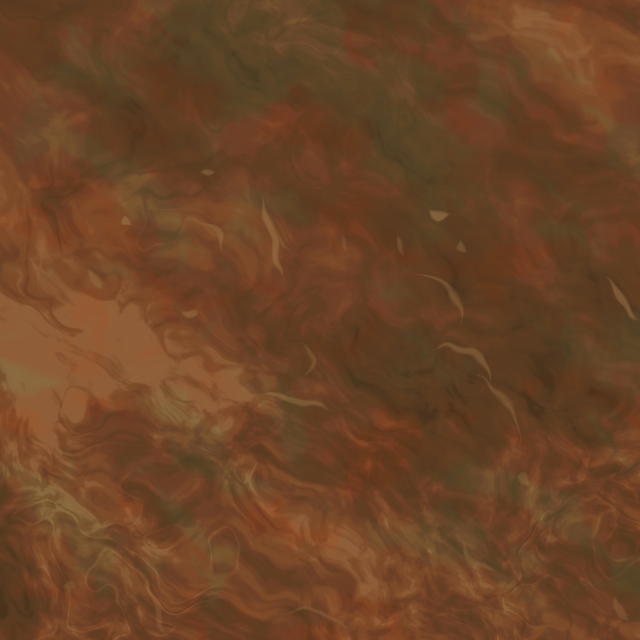
Write a Shadertoy shader that draws this texture.

```glsl
// Weathered rust-brown stone with olive shadows, diagonal grain and pale flecks.

// Colour ramp from shadow to highlight
const vec3 SHADOW = vec3(0.29, 0.20, 0.11);
const vec3 UMBER  = vec3(0.35, 0.23, 0.13);
const vec3 BROWN  = vec3(0.38, 0.24, 0.13);
const vec3 RUST   = vec3(0.43, 0.25, 0.15);
const vec3 ORANGE = vec3(0.49, 0.29, 0.16);
const vec3 SAND   = vec3(0.56, 0.37, 0.22);
const vec3 FLECK  = vec3(0.60, 0.45, 0.27);

// Hue shifts
const vec3 OLIVE_TINT = vec3(0.96, 1.13, 1.14);
const vec3 RED_TINT   = vec3(1.05, 0.95, 0.88);

// Structure
const vec2  GRAIN_DIR     = vec2(0.8, -0.6);
const float GRAIN_STRETCH = 1.7;
const float MEAN_TONE     = 0.45;
const float CLOUD_AMOUNT  = 0.46;
const float GRAIN_AMOUNT  = 0.36;
const float CRACK_DEPTH   = 0.13;
const float WISP_LIFT     = 0.16;
const int   FLECK_COUNT   = 24;

vec2 hash22(vec2 p) {
    vec3 q = fract(p.xyx * vec3(0.1031, 0.1030, 0.0973));
    q += dot(q, q.yzx + 33.33);
    return fract((q.xx + q.yz) * q.zy);
}

float cornerSlope(vec2 cell, vec2 offset) {
    float angle = 6.2832 * hash22(cell).x;
    return dot(vec2(cos(angle), sin(angle)), offset);
}

float gradientNoise(vec2 p) {
    vec2 i = floor(p), f = p - i;
    vec2 u = f * f * f * (f * (f * 6.0 - 15.0) + 10.0);
    vec2 e = vec2(0.0, 1.0);
    float low  = mix(cornerSlope(i, f), cornerSlope(i + e.yx, f - e.yx), u.x);
    float high = mix(cornerSlope(i + e.xy, f - e.xy), cornerSlope(i + e.yy, f - e.yy), u.x);
    return mix(low, high, u.y);
}

float fbm(vec2 p, int octaves) {
    float sum = 0.0, amplitude = 1.0;
    for (int i = 0; i < octaves; i++) {
        sum += amplitude * gradientNoise(p);
        p = mat2(1.6, 1.2, -1.2, 1.6) * p + 7.3;
        amplitude *= 0.53;
    }
    return sum;
}

float blob(vec2 p, vec2 centre, vec2 radius) {
    vec2 d = (p - centre) / radius;
    return exp(-dot(d, d));
}

// Broad light and dark regions
float regions(vec2 p) {
    float light = 0.30 * blob(p, vec2(0.06, 0.46), vec2(0.30, 0.24))
                + 0.13 * blob(p, vec2(0.28, 0.62), vec2(0.20, 0.14))
                + 0.17 * blob(p, vec2(0.88, 0.84), vec2(0.20, 0.16))
                + 0.08 * blob(p, vec2(0.50, 0.15), vec2(0.40, 0.18));
    float dark  = 0.25 * blob(p, vec2(0.48, 0.86), vec2(0.32, 0.15))
                + 0.27 * blob(p, vec2(0.57, 0.47), vec2(0.16, 0.14))
                + 0.25 * blob(p, vec2(0.94, 0.53), vec2(0.24, 0.20))
                + 0.38 * blob(p, vec2(0.02, 0.05), vec2(0.08, 0.07));
    return light - dark;
}

// Bent, tapered mineral slivers; returns their coverage
float flecks(vec2 p) {
    float cover = 0.0;
    for (int i = 0; i < FLECK_COUNT; i++) {
        vec2 place = hash22(vec2(float(i) * 3.7 + 1.0, 5.0));
        vec2 shape = hash22(vec2(float(i) * 2.3 + 4.0, 19.0));
        vec2 style = hash22(vec2(float(i) * 5.1 + 2.0, 31.0));
        float angle = -0.75 + 1.5 * (shape.x - 0.5);
        float halfLength = mix(0.010, 0.062, shape.y * shape.y);
        vec2 d = p - vec2(place.x, 0.74 * place.y);
        vec2 r = vec2(d.x * cos(angle) + d.y * sin(angle), d.y * cos(angle) - d.x * sin(angle));
        float t = r.x / halfLength;
        r.y += (style.x - 0.5) * halfLength * t * t;
        float width = mix(0.003, 0.009, style.y) * (1.0 - t * t);
        float body = 1.0 - smoothstep(-0.003, 0.003, abs(r.y) - width);
        cover = max(cover, body * mix(0.25, 0.9, place.y * style.y + 0.3 * shape.y));
    }
    return cover;
}

vec3 stoneRamp(float t) {
    vec3 c = mix(SHADOW, UMBER, smoothstep(-0.08, 0.17, t));
    c = mix(c, BROWN,  smoothstep(0.17, 0.33, t));
    c = mix(c, RUST,   smoothstep(0.33, 0.46, t));
    c = mix(c, ORANGE, smoothstep(0.46, 0.64, t));
    return mix(c, SAND, smoothstep(0.64, 0.86, t));
}

void mainImage(out vec4 fragColor, in vec2 fragCoord) {
    vec2 p = fragCoord / iResolution.y;
    vec2 warp = vec2(fbm(p * 3.0, 4), fbm(p * 3.0 + 17.0, 4));
    vec2 along = vec2(dot(p, GRAIN_DIR), GRAIN_STRETCH * dot(p, vec2(-GRAIN_DIR.y, GRAIN_DIR.x)));
    float lower = 1.0 - smoothstep(0.25, 0.60, p.y + 0.15 * warp.x);

    // Clouds and fine grain, rougher towards the bottom
    float tone = MEAN_TONE + regions(p + 0.12 * warp);
    tone += CLOUD_AMOUNT * fbm(along * 4.0 + warp * 0.7, 5);
    tone += GRAIN_AMOUNT * mix(0.5, 1.0, lower) * fbm(along * 21.0 + warp * 3.0, 4);

    // Dark cracks and pale wisps along noise ridges
    float crack = 1.0 - smoothstep(0.0, 0.09, abs(gradientNoise(along * 6.0 + warp * 2.2 + 40.0)));
    float wisp = 1.0 - smoothstep(0.0, 0.08, abs(gradientNoise(along * 9.0 + warp * 3.0 + 80.0)));
    tone -= CRACK_DEPTH * crack * smoothstep(-0.1, 0.3, warp.y);
    tone += WISP_LIFT * wisp * smoothstep(0.0, 0.35, warp.x) * mix(0.5, 1.0, lower);

    // Olive and red staining
    float stain = fbm(along * 5.0 - warp + 120.0, 5);
    float olive = smoothstep(0.05, 0.5, stain + 0.45 * blob(p, vec2(0.45, 0.90), vec2(0.30, 0.12)));
    vec3 colour = stoneRamp(tone);
    colour *= mix(vec3(1.0), OLIVE_TINT, olive);
    colour *= mix(vec3(1.0), RED_TINT, smoothstep(0.1, 0.5, -stain));

    // Flecks with ragged edges
    vec2 ragged = vec2(gradientNoise(p * 28.0), gradientNoise(p * 28.0 + 50.0));
    colour = mix(colour, FLECK, 0.85 * flecks(p + 0.012 * ragged));
    fragColor = vec4(colour, 1.0);
}
```
